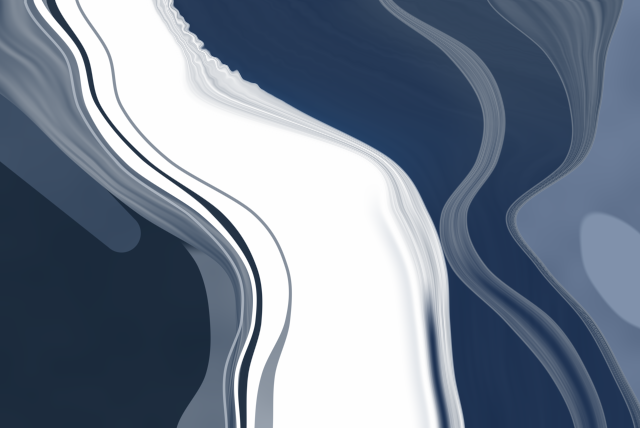
Reproduce this background procedurally as a Shadertoy shader.

```glsl
// Poured marble: a white river with a lacy right bank crosses deep navy ink.
// Every bank is a spline x(y); signed distances to the banks place the layers,
// and stretched value noise between two banks draws the fine strands.

const vec3 INK = vec3(0.11, 0.17, 0.24);
const vec3 NAVY = vec3(0.12, 0.20, 0.325);
const vec3 BLUE = vec3(0.14, 0.27, 0.43);
const vec3 SLATE = vec3(0.22, 0.29, 0.38);
const vec3 STEEL = vec3(0.40, 0.47, 0.58);
const vec3 GREY = vec3(0.52, 0.56, 0.61);
const vec3 PALE = vec3(0.76, 0.79, 0.83);
const vec3 WHITE = vec3(0.995);

float hash(vec2 p) {
    vec3 h = fract(vec3(p.xyx) * 0.1031);
    h += dot(h, h.yzx + 33.33);
    return fract((h.x + h.y) * h.z);
}

float noise(vec2 p) {
    vec2 i = floor(p), f = fract(p);
    f = f * f * (3.0 - 2.0 * f);
    return mix(mix(hash(i), hash(i + vec2(1, 0)), f.x),
               mix(hash(i + vec2(0, 1)), hash(i + vec2(1, 1)), f.x), f.y);
}

// Fine threads running along a band; u crosses it, y follows it
float strands(float u, float y, float count) {
    return 0.6 * noise(vec2(u * count, y * 0.05))
         + 0.4 * noise(vec2(u * count * 2.3 + 17.0, y * 0.08));
}

float knot(mat3 k, int i) {
    i = clamp(i, 0, 8);
    return k[i / 3][i % 3];
}

// Catmull-Rom spline through nine evenly spaced knots, y from 0 to 100
float curve(float y, mat3 k) {
    float s = clamp(y * 0.08, 0.0, 7.999);
    int i = int(s);
    float f = fract(s);
    float a = knot(k, i - 1), b = knot(k, i), c = knot(k, i + 1), d = knot(k, i + 2);
    return b + 0.5 * f * (c - a + f * (2.0 * a - 5.0 * b + 4.0 * c - d
             + f * (3.0 * (b - c) + d - a)));
}

// Approximate signed distance, positive to the right of the bank
float bank(vec2 q, mat3 k) {
    float slope = curve(q.y + 0.5, k) - curve(q.y - 0.5, k);
    return (q.x - curve(q.y, k)) / sqrt(1.0 + slope * slope);
}

float edge(float d, float px) { return smoothstep(-px, px, d); }
float stroke(float d, float halfWidth, float px) { return edge(halfWidth - abs(d), px); }
float between(float l, float r, float px) { return edge(l, px) * edge(-r, px); }
float across(float l, float r) { return l / max(l - r, 0.01); }
float bump(float x, float centre, float width) {
    float d = (x - centre) / width;
    return exp(-d * d);
}

// Tapered capsule
float tongue(vec2 q, vec2 a, vec2 b, float ra, float rb) {
    float h = clamp(dot(q - a, b - a) / dot(b - a, b - a), 0.0, 1.0);
    return mix(ra, rb, h) - length(q - mix(a, b, h));
}

void mainImage(out vec4 fragColor, in vec2 fragCoord) {
    // q: x in 0..150, y in 0..100 measured downward
    vec2 uv = fragCoord / iResolution.xy;
    vec2 q = vec2(150.0 * uv.x, 100.0 - 100.0 * uv.y);
    float px = 75.0 / iResolution.y, y = q.y;
    float cloud = noise(q * 0.06) * 0.6 + noise(q * 0.14 + 9.0) * 0.4;

    // Banks, left to right
    float mud = bank(q, mat3(-20, -12, 4, 17, 32.5, 52, 55.3, 53.5, 52.7));
    float pool = bank(q, mat3(38, 38, 38, 38, 38, 46.5, 49.2, 48.2, 41.4));
    float streak = bank(q, mat3(8.8, 18, 21.5, 31.2, 48.2, 58.2, 59.4, 55.5, 55.9));
    float shore = bank(q, mat3(12.9, 20.3, 23.8, 34.8, 52.3, 60.2, 61.3, 58.2, 57.8));
    float thread = bank(q, mat3(18, 25.4, 28.5, 39.6, 59.6, 67.2, 67.4, 62.9, 61.8));
    float crease = bank(q, mat3(34.2, 41.6, 46.5, 84.4, 90.4, 95.9, 98, 99.4, 101.4));
    float rim = bank(q, mat3(40.6, 49.2, 68.4, 91.8, 100.4, 104.5, 105.3, 106.4, 108.8));
    float veilL = bank(q, mat3(88.9, 104.5, 112.9, 111.7, 103.5, 105.9, 118.4, 128.9, 134.8));
    float veilR = bank(q, mat3(91.8, 111.3, 118, 116.6, 109.4, 114.1, 129.7, 137.9, 142.2));
    float foldL = bank(q, mat3(114.3, 127.9, 133.6, 132.4, 118.8, 126, 136.7, 143.6, 148.8));
    float foldR = bank(q, mat3(146.1, 142.2, 140.6, 136.7, 121.1, 127.9, 139.1, 146.1, 152));
    rim += (noise(q * 0.7) - 0.5) * 1.6 * smoothstep(26.0, 14.0, y);

    // Navy ink with a blue glow beside the river
    float high = smoothstep(60.0, 5.0, y);
    vec3 right = mix(NAVY, SLATE, high * (0.25 + 0.55 * smoothstep(-12.0, 2.0, veilL)));
    right = mix(right, BLUE, 0.75 * exp(-max(rim, 0.0) / 6.0) * bump(y, 29.0, 16.0));
    right += 0.025 * (strands(rim * 0.05, y, 9.0) - 0.5);
    vec3 col = mix(INK + 0.02 * (cloud - 0.5), right, edge(crease, px));

    // Steel lagoon and folded ribbon on the right
    vec3 lagoon = STEEL + 0.09 * (cloud - 0.5) - 0.04 * bump(y, 70.0, 16.0);
    vec2 r = q - vec2(147.0, 63.5);
    vec2 e = vec2(dot(r, vec2(0.55, 0.83)) / 16.0, dot(r, vec2(0.83, -0.55)) / 8.0);
    lagoon = mix(lagoon, vec3(0.50, 0.57, 0.67), edge((1.0 + 0.2 * (cloud - 0.5) - length(e)) * 8.0, 0.4));
    col = mix(col, lagoon, edge(foldR, px));
    float u = across(foldL, foldR);
    float threads = strands(u, y, 16.0);
    col = mix(col, mix(SLATE, GREY, threads), between(foldL, foldR, px) * (0.35 + 0.6 * u));
    col = mix(col, GREY, 0.6 * (stroke(foldL, 0.15, px) + stroke(foldR, 0.2, px)));

    // Thin veil, parted in two toward the bottom
    u = across(veilL, veilR);
    float parted = smoothstep(55.0, 70.0, y) * bump(u, 0.56, 0.24);
    float veil = between(veilL, veilR, px) * (0.3 + 0.7 * strands(u, y, 11.0));
    col = mix(col, GREY, veil * (1.0 - parted) * 0.9);
    col = mix(col, GREY, 0.5 * (stroke(veilL, 0.15, px) + stroke(veilR, 0.15, px)));

    // Slate tongue, lower pool and muddy band on the left
    col = mix(col, SLATE + 0.05 * (cloud - 0.4), edge(tongue(q, vec2(-4, 25), vec2(28.5, 54.5), 7.5, 4.5), px));
    col = mix(col, mix(SLATE, GREY, 0.35 + 0.3 * cloud), edge(pool, px) * edge(-shore, px) * smoothstep(56.0, 60.0, y));
    u = across(mud, shore);
    vec3 silt = mix(SLATE, GREY, clamp(1.5 * strands(u + 0.15 * cloud, y, 8.0) - 0.2, 0.0, 1.0));
    col = mix(col, silt, between(mud, shore, px));
    col = mix(col, PALE, 0.7 * stroke(streak + 2.8, 0.3, px));
    col = mix(col, INK, stroke(shore + 1.0, 1.0, px) * 0.9);
    col = mix(col, WHITE, stroke(streak, 0.45 + 1.1 * bump(y, 36.0, 15.0) + 0.5 * bump(y, 0.0, 15.0), px));

    // White river, shaded softly beside its crease
    float shade = smoothstep(-5.0, 0.0, crease) * smoothstep(42.0, 58.0, y) * 0.55;
    col = mix(col, mix(WHITE, PALE, shade), between(shore, crease, px));
    float swell = smoothstep(68.0, 100.0, y);
    col = mix(col, mix(GREY, PALE, 0.4 * swell * cloud), stroke(thread, 0.35 + 1.8 * swell, px));

    // Lace on the right bank, with an ink sliver low down
    u = across(crease, rim);
    vec3 lace = mix(GREY, WHITE, clamp(0.25 + 0.75 * strands(u, y, 14.0), 0.0, 1.0));
    lace = mix(WHITE, lace, smoothstep(0.0, 0.4, u));
    lace = mix(lace, NAVY, bump(u, 0.4, 0.18) * smoothstep(64.0, 80.0, y));
    col = mix(col, lace, between(crease, rim, px));
    col = mix(col, PALE, 0.7 * stroke(rim, 0.2, px));
    col = mix(col, WHITE, bump(crease, 0.0, 0.9));

    fragColor = vec4(clamp(col, 0.0, 1.0), 1.0);
}
```
